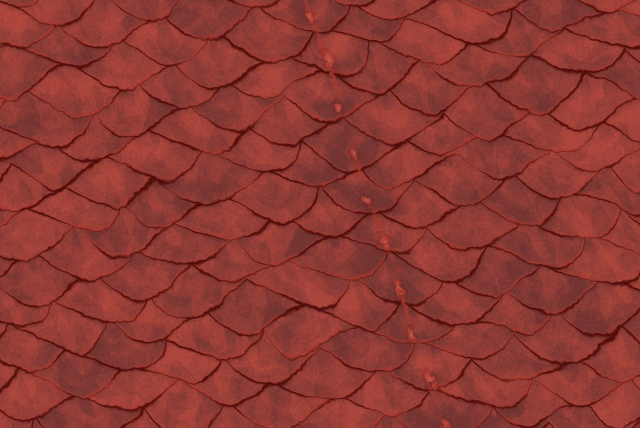
A Shadertoy shader for this texture:

```glsl
const float SCALE_WIDTH = 0.235;    // lengths are fractions of canvas height
const float ROW_PITCH = 0.053;      // two staggered rows make one repeat
const vec2 LATTICE_ORIGIN = vec2(0.713, 0.89);
const float SPINE_LEAN = 0.33;
const float ROW_RISE = 0.07;
const float WARP = 0.024;
const float RAGGED = 0.0055;
const float SHADOW_WIDTH = 0.0052;
const float RIM_WIDTH = 0.0085;

const vec3 FACE_DARK = vec3(0.455, 0.205, 0.195);
const vec3 FACE_MID = vec3(0.575, 0.240, 0.217);
const vec3 FACE_LIGHT = vec3(0.680, 0.275, 0.235);
const vec3 RIM_COLOR = vec3(0.66, 0.225, 0.18);
const vec3 SHADOW_COLOR = vec3(0.33, 0.045, 0.03);
const vec3 KNOB_COLOR = vec3(0.76, 0.31, 0.26);

float hash(vec2 p) {
    vec3 q = fract(p.xyx * vec3(0.1031, 0.1030, 0.0973));
    q += dot(q, q.yzx + 33.33);
    return fract((q.x + q.y) * q.z);
}

float cornerSlope(vec2 corner, vec2 offset) {
    float angle = 6.2832 * hash(corner);
    return dot(vec2(cos(angle), sin(angle)), offset);
}

float gradientNoise(vec2 p) {
    vec2 i = floor(p), f = fract(p);
    vec2 u = f * f * f * (f * (f * 6.0 - 15.0) + 10.0);
    vec2 e = vec2(0.0, 1.0);
    float low = mix(cornerSlope(i, f), cornerSlope(i + e.yx, f - e.yx), u.x);
    float high = mix(cornerSlope(i + e.xy, f - e.xy), cornerSlope(i + e.yy, f - e.yy), u.x);
    return 1.4 * mix(low, high, u.y);
}

vec3 faceColor(float tone) {
    tone = clamp(tone, 0.0, 1.0);
    return tone < 0.5 ? mix(FACE_DARK, FACE_MID, 2.0 * tone)
                      : mix(FACE_MID, FACE_LIGHT, 2.0 * tone - 1.0);
}

// Mottling, folds fanning from the root and the ghost of the scale beneath
float faceTone(vec2 p, vec2 id, float across, float height) {
    float fan = across / max(2.9 - height, 0.5);
    float fold = gradientNoise(vec2(fan * 5.0, height * 0.6) + id * 7.3);
    float ghost = height - 0.45 - 1.1 * abs(across + 0.3 * (hash(id + 2.2) - 0.5));
    ghost += 0.15 * gradientNoise(p * 30.0);
    float tone = 0.46 + 0.36 * (hash(id + 4.7) - 0.5);
    tone += 0.30 * gradientNoise(p * 3.5 + 6.1);
    tone += 0.32 * gradientNoise(p * 12.0 + id * 3.1);
    tone += 0.20 * gradientNoise(p * 38.0) + 0.18 * gradientNoise(p * 120.0);
    tone += 0.22 * smoothstep(-0.05, 0.05, fold) - 0.11;
    tone += 0.15 * (1.0 - smoothstep(0.0, 0.05, abs(fold)));
    tone += 0.18 * smoothstep(-0.06, 0.06, ghost) * (1.0 - smoothstep(0.2, 1.2, ghost));
    return tone + 0.22 * smoothstep(1.4, 2.2, height);
}

void mainImage(out vec4 fragColor, in vec2 fragCoord) {
    vec2 p = fragCoord / iResolution.y;
    float pixel = 1.0 / iResolution.y;

    // Leaning, gently warped lattice with the spine at x = 0
    vec2 s = p - LATTICE_ORIGIN;
    s.x -= SPINE_LEAN * (1.0 - p.y);
    s.y -= ROW_RISE * s.x;
    float calm = smoothstep(0.0, 0.12, abs(s.x));
    s += WARP * mix(0.4, 1.0, calm)
       * vec2(gradientNoise(p * 4.5), 0.8 * gradientNoise(p * 5.5 + 31.7));

    float ragged = RAGGED * (gradientNoise(p * 24.0) + 0.45 * gradientNoise(p * 85.0));
    float wear = gradientNoise(p * 11.0 + 9.4);
    float stain = exp(-pow(s.x / 0.10, 2.0)) * (0.22 + 0.6 * gradientNoise(p * 15.0 + 2.6));

    // Paint overlapping rows from the lowest layer to the top
    vec3 color = FACE_MID;
    float baseRow = floor(s.y / ROW_PITCH);
    for (int i = -1; i <= 2; i++) {
        float row = baseRow + float(i);
        float column = s.x / SCALE_WIDTH + 0.5 * mod(row, 2.0);
        vec2 id = vec2(floor(column + 0.5), row);
        float across = 2.0 * (column - id.x);
        float skewed = across + 0.9 * (hash(id + 17.1) - 0.4) * (1.0 - across * across);
        float depth = mix(1.0, 1.38, hash(id + 52.3));
        float bulge = mix(1.4, 2.3, hash(id + 8.9));
        float lowerEdge = row - depth * (1.0 - pow(abs(skewed), bulge));
        float d = 0.88 * (s.y - ROW_PITCH * lowerEdge) + ragged;

        // Shadow cast on the row beneath, fading where the rim lies flat
        float lift = clamp(0.75 + 1.1 * wear + 0.5 * (hash(id + 23.0) - 0.5), 0.2, 1.4);
        float width = SHADOW_WIDTH * lift;
        color *= mix(1.0 - 0.13 * lift, 1.0, smoothstep(0.0, 0.016, -d));
        float ink = 1.0 - smoothstep(0.35 * width, width + pixel, -d);
        color = mix(color, SHADOW_COLOR, ink * min(0.45 + 0.6 * lift, 1.0));

        // Scale face and its frayed bright rim
        float tone = faceTone(p, id, across, d / ROW_PITCH) - stain;
        float rim = 1.0 - smoothstep(0.1 * RIM_WIDTH, RIM_WIDTH, d);
        float fray = clamp(0.45 - 0.7 * wear + 0.5 * gradientNoise(p * 45.0), 0.0, 1.0);
        vec3 face = mix(faceColor(tone), RIM_COLOR, rim * fray);
        color = mix(color, face, smoothstep(-pixel, pixel, d));
    }

    // Soft pale knobs and a broken seam along the spine
    float along = s.y / (2.0 * ROW_PITCH) + 0.825;
    float knob = floor(along);
    vec2 k = vec2(s.x + 0.014 * (hash(vec2(knob, 3.0)) - 0.5),
                  (along - knob - 0.5) * 2.0 * ROW_PITCH);
    float grain = gradientNoise(p * 80.0);
    float size = mix(0.7, 1.3, hash(vec2(knob, 11.0)));
    float blob = length(k / (size * vec2(0.010, 0.017))) + 0.9 * grain;
    float seam = 1.0 - smoothstep(0.002, 0.008, abs(s.x + 0.008 * grain));
    color = mix(color, RIM_COLOR, seam * clamp(0.35 + wear, 0.0, 0.8));
    color = mix(color, SHADOW_COLOR, 0.25 * (1.0 - smoothstep(0.9, 1.7, blob)));
    color = mix(color, KNOB_COLOR + 0.15 * grain, 0.85 * (1.0 - smoothstep(0.4, 1.2, blob)));

    color *= 1.0 + 0.05 * gradientNoise(p * 190.0);
    fragColor = vec4(color, 1.0);
}
```
